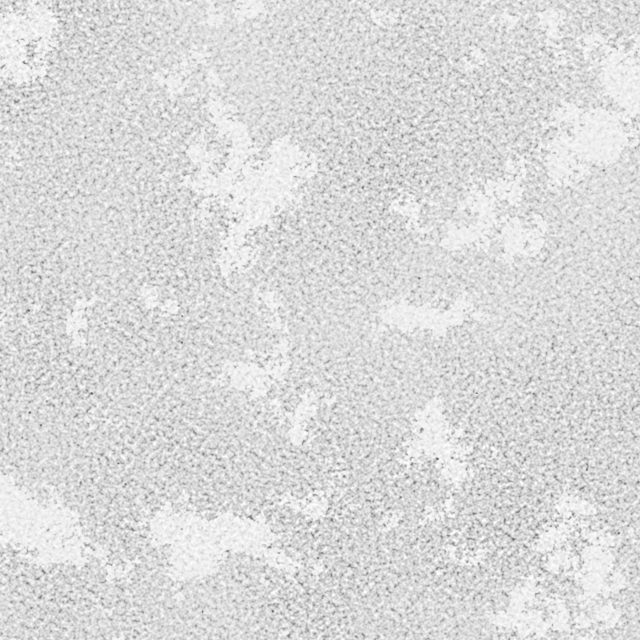
Write a WebGL 1 fragment shader that draws this texture.

```glsl
precision highp float;
// Pale grey weathered plaster: fine grain, ragged white patches, sparse dark specks.
uniform vec2 u_resolution;

const float BASE_TONE = 0.852;
const float PATCH_TONE = 0.932;
const float PATCH_SCALE = 4.0;      // broad patches per canvas
const float PATCH_GAIN = 0.75;      // higher is more ragged
const float PATCH_LEVEL = 0.32;     // higher leaves fewer patches
const float PATCH_EDGE = 0.09;
const float PATCH_GRAIN = 0.42;     // share of the grain left inside patches
const float REGION_DEPTH = 0.04;    // slow drift of the ground tone
const vec2 GRAIN_SCALE = vec2(125.0, 145.0);
const float GRAIN_DARK = 0.21;
const float GRAIN_LIGHT = 0.16;
const float PIT_DEPTH = 0.09;       // extra depth of the darkest grains
const float SPECK_CELLS = 100.0;
const float SPECK_CHANCE = 0.08;
const float SPECK_RADIUS = 0.0022;
const float SPECK_DEPTH = 0.5;

const mat2 TURN = mat2(0.8, 0.6, -0.6, 0.8);

vec3 hash3(vec2 p) {
  vec3 q = fract(p.xyx * vec3(0.1031, 0.1030, 0.0973));
  q += dot(q, q.yxz + 33.33);
  return fract((q.xxy + q.yzz) * q.zyx);
}

float cornerSlope(vec2 cell, vec2 offset) {
  float angle = 6.28318 * hash3(cell).x;
  return dot(vec2(cos(angle), sin(angle)), offset);
}

float gradientNoise(vec2 p) {
  vec2 i = floor(p);
  vec2 f = p - i;
  vec2 w = f * f * f * (f * (f * 6.0 - 15.0) + 10.0);
  vec2 e = vec2(1.0, 0.0);
  float low = mix(cornerSlope(i, f), cornerSlope(i + e, f - e), w.x);
  float high = mix(cornerSlope(i + e.yx, f - e.yx), cornerSlope(i + 1.0, f - 1.0), w.x);
  return mix(low, high, w.y);
}

float raggedNoise(vec2 p) {
  float sum = 0.0;
  float amplitude = 1.0;
  for (int octave = 0; octave < 6; octave++) {
    sum += amplitude * gradientNoise(p);
    p = TURN * p * 2.03 + 17.3;
    amplitude *= PATCH_GAIN;
  }
  return sum;
}

// Darkening by one jittered speck in each chosen cell
float specks(vec2 uv, float pixel) {
  vec2 p = uv * SPECK_CELLS;
  vec2 cell = floor(p);
  vec3 place = hash3(cell + 211.0);
  vec3 kind = hash3(cell + 503.0);
  float cluster = smoothstep(-0.15, 0.4, gradientNoise(uv * 3.5 + 61.0));
  float present = step(kind.x, SPECK_CHANCE * cluster);
  float dist = length(p - cell - mix(vec2(0.3), vec2(0.7), place.xy)) / SPECK_CELLS;
  float radius = SPECK_RADIUS * mix(0.6, 1.0, place.z);
  float dotMask = 1.0 - smoothstep(radius - pixel, radius + pixel, dist);
  return present * dotMask * mix(0.2, 1.0, pow(kind.y, 5.0));
}

void main() {
  float pixel = 1.0 / u_resolution.y;
  vec2 uv = gl_FragCoord.xy * pixel;

  // Grain on two turned lattices, deeper in some broad regions than in others
  float grain = gradientNoise(TURN * (uv * GRAIN_SCALE) + 107.0)
              + 0.85 * gradientNoise(uv * TURN * GRAIN_SCALE.y * 1.6 + 291.0);
  float region = gradientNoise(uv * 2.6 + 37.0) + 0.5 * gradientNoise(uv * 9.0 + 5.0);
  float relief = grain * (grain < 0.0 ? GRAIN_DARK : GRAIN_LIGHT)
               - PIT_DEPTH * smoothstep(0.35, 0.8, -grain);
  relief *= 1.0 + 0.6 * region;

  // Ragged white patches over the grey ground, their rims broken by the grain
  float patchField = raggedNoise(uv * PATCH_SCALE + 71.0) + 0.15 * grain;
  float patchMask = smoothstep(PATCH_LEVEL - PATCH_EDGE, PATCH_LEVEL + PATCH_EDGE, patchField);
  float ground = BASE_TONE - REGION_DEPTH * region;
  float tone = mix(ground, PATCH_TONE, patchMask)
             + relief * mix(1.0, PATCH_GRAIN, patchMask);

  tone -= SPECK_DEPTH * specks(uv, pixel);
  gl_FragColor = vec4(vec3(clamp(tone, 0.0, 1.0)), 1.0);
}
```
